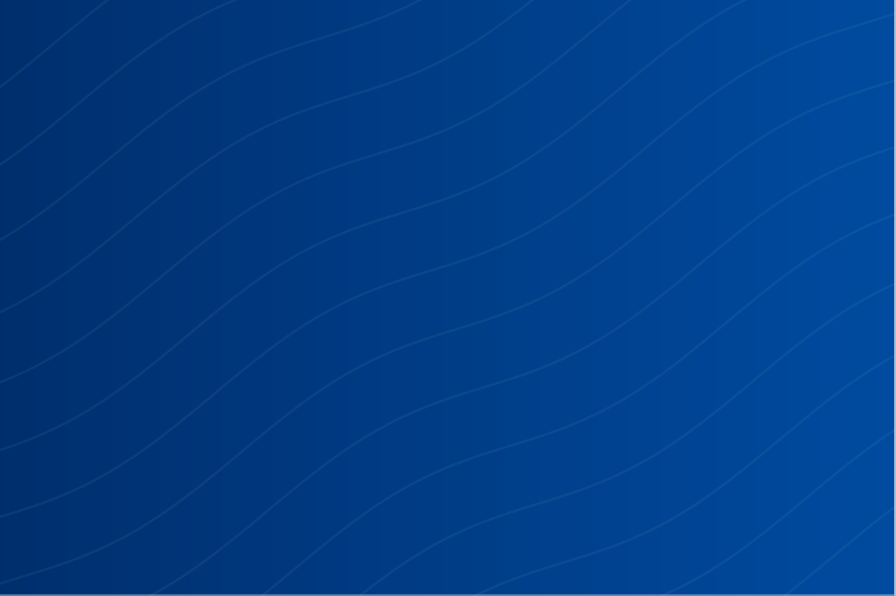
A WebGL 1 fragment shader for this background:

```glsl
precision highp float;
// Blue backdrop: a horizontal navy-to-azure gradient under a family of faint,
// rising wave lines. Each line is one tilted sine curve moved by a fixed step;
// a thin pale rim closes the right and bottom edges.

uniform vec2 u_resolution;

// Colours
const vec3 NAVY = vec3(0.0, 0.182, 0.428);
const vec3 AZURE = vec3(0.0, 0.294, 0.626);
const vec3 LINE_TINT = vec3(0.55, 0.68, 0.74);
const vec3 RIM_TINT = vec3(0.72, 0.82, 0.93);

// Wave geometry, in units of the canvas height
const int LINE_COUNT = 14;
const float FIRST_LINE = -6.0;
const vec2 ANCHOR = vec2(0.7216, 0.5457);     // flattest point of line zero
const vec2 LINE_STEP = vec2(0.0451, -0.0978); // shift from line to line
const float TILT = 0.571;
const float AMPLITUDE = 0.0304;
const float WAVE_NUMBER = 6.28319 / 0.7255;

// Strokes
const float LINE_WIDTH = 0.0040;
const float LINE_OPACITY = 0.088;
const vec2 RIM_WIDTH = vec2(0.0031, 0.0028);
const vec2 RIM_OPACITY = vec2(0.88, 0.50);

// Approximate distance from q to the tilted sine through the origin
float waveDistance(vec2 q) {
    float phase = WAVE_NUMBER * q.x;
    float height = TILT * q.x - AMPLITUDE * sin(phase);
    float slope = TILT - AMPLITUDE * WAVE_NUMBER * cos(phase);
    return abs(q.y - height) / sqrt(1.0 + slope * slope);
}

// Smooth coverage of a stroke of the given width
float stroke(float dist, float width, float pixel) {
    float coverage = clamp((0.5 * width - dist) / pixel + 0.5, 0.0, 1.0);
    return coverage * min(1.0, width / pixel);
}

void main() {
    float pixel = 1.0 / u_resolution.y;
    vec2 p = gl_FragCoord.xy * pixel;
    float aspect = u_resolution.x * pixel;

    // Background gradient
    vec3 color = mix(NAVY, AZURE, p.x / aspect);

    // Repeated wave lines
    float lines = 0.0;
    for (int i = 0; i < LINE_COUNT; i++) {
        vec2 origin = ANCHOR + (FIRST_LINE + float(i)) * LINE_STEP;
        lines = max(lines, stroke(waveDistance(p - origin), LINE_WIDTH, pixel));
    }
    color = mix(color, LINE_TINT, lines * LINE_OPACITY);

    // Pale rim on the right and bottom
    vec2 inset = vec2(aspect - p.x, p.y);
    vec2 rim = clamp((RIM_WIDTH - inset) / pixel + 0.5, 0.0, 1.0) * RIM_OPACITY;
    color = mix(color, RIM_TINT, max(rim.x, rim.y));

    gl_FragColor = vec4(color, 1.0);
}
```
